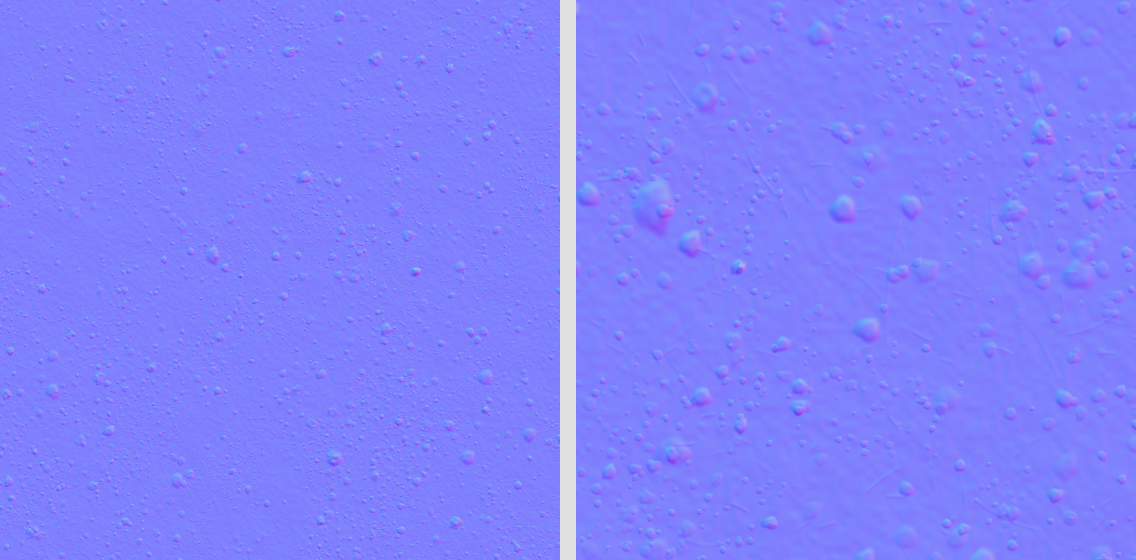
Left, the full canvas; right, a detail of the centre.
Write a WebGL 1 fragment shader that draws this texture map.

```glsl
precision highp float;
// Tangent-space normal map of bare ground: domed pebbles, clumped grit, thin fibres
// and fine soil grain. Every layer returns a surface slope; the slopes are summed
// and the resulting unit normal is encoded as a colour.
uniform vec2 u_resolution;

const float TAU = 6.2831853;

float hash(vec2 p) {
  vec3 q = fract(vec3(p.xyx) * 0.1031);
  q += dot(q, q.yzx + 33.33);
  return fract((q.x + q.y) * q.z);
}

vec2 hash2(vec2 p) {
  return vec2(hash(p + 17.3), hash(p + 91.7));
}

float noise(vec2 p) {
  vec2 i = floor(p), f = fract(p);
  f = f * f * (3.0 - 2.0 * f);
  float low = mix(hash(i), hash(i + vec2(1.0, 0.0)), f.x);
  float high = mix(hash(i + vec2(0.0, 1.0)), hash(i + 1.0), f.x);
  return mix(low, high, f.y);
}

vec2 rotate(vec2 p, float a) {
  float c = cos(a), s = sin(a);
  return vec2(c * p.x - s * p.y, s * p.x + c * p.y);
}

// Outward slope of noise relief at the given frequency
vec2 noiseSlope(vec2 p, float freq) {
  vec2 e = vec2(0.3, 0.0);
  vec2 q = p * freq;
  return vec2(noise(q - e.xy) - noise(q + e.xy), noise(q - e.yx) - noise(q + e.yx));
}

// One dome at the origin: flat-topped, slightly oval, with a lumpy outline
vec2 domeSlope(vec2 q, float radius, float stretch, float turn, float phase) {
  vec2 oval = rotate(q, turn) * vec2(stretch, 1.0 / stretch) / radius;
  float a = atan(oval.y, oval.x + 1e-5);
  float d = length(oval) * (1.0 + 0.09 * sin(3.0 * a + phase) + 0.05 * sin(5.0 * a - phase));
  float profile = d * mix(0.4, 1.0, smoothstep(0.2, 0.8, d)) * (1.0 - smoothstep(0.65, 1.2, d));
  return profile * q / (length(q) + 1e-4);
}

// Scattered domes; sizes is the radius range in cells, clump 0..1 gathers them
vec2 stones(vec2 p, float cells, float share, vec2 sizes, float steep, float clump, float rough) {
  vec2 g = p * cells, base = floor(g), slope = vec2(0.0);
  for (int y = -1; y <= 1; y++) {
    for (int x = -1; x <= 1; x++) {
      vec2 id = base + vec2(float(x), float(y));
      vec2 seed = id + cells * 3.7;
      vec2 place = id / cells;
      float patches = smoothstep(0.45, 0.75, noise(place * 14.0 + cells));
      float density = share * mix(1.0, 2.8 * patches, clump) * mix(1.25, 0.75, place.y);
      if (hash(seed) > density) continue;
      vec2 r = hash2(seed + 5.1), s = hash2(seed + 41.9);
      vec2 q = g - id - hash2(seed + 23.0);
      float radius = mix(sizes.x, sizes.y, r.x * sqrt(r.x));
      vec2 dome = domeSlope(q, radius, mix(0.82, 1.18, r.y), s.x * TAU, s.y * TAU);
      float inside = 1.0 - smoothstep(0.7, 1.0, length(q) / radius);
      vec2 crust = noiseSlope(p, 190.0) * inside * rough * s.x;
      slope += dome * steep * mix(0.25, 1.0, s.y) + crust;
    }
  }
  return slope;
}

// Scattered bent fibres; halfLength in cells, width in canvas units
vec2 fibres(vec2 p, float cells, float share, float halfLength, float width, float steep) {
  vec2 g = p * cells, base = floor(g), slope = vec2(0.0);
  for (int y = -1; y <= 1; y++) {
    for (int x = -1; x <= 1; x++) {
      vec2 id = base + vec2(float(x), float(y));
      vec2 seed = id + cells * 7.3;
      if (hash(seed) > share * mix(0.7, 1.3, id.y / cells)) continue;
      vec2 r = hash2(seed + 3.3);
      float turn = r.x * TAU, reach = halfLength * mix(0.3, 1.0, r.y);
      vec2 q = rotate(g - id - hash2(seed + 11.0), turn);
      q.y += (hash(seed + 29.0) - 0.5) * 0.3 * q.x * q.x / reach;
      float across = q.y / (cells * width);
      float ends = 1.0 - smoothstep(0.7, 1.0, abs(q.x) / reach);
      float ridge = across * exp(-across * across) * ends;
      slope += rotate(vec2(0.0, ridge), -turn) * steep * mix(0.25, 1.0, hash(seed + 53.0));
    }
  }
  return slope;
}

void main() {
  vec2 p = gl_FragCoord.xy / min(u_resolution.x, u_resolution.y);

  // Soil grain and soft undulation
  vec2 slope = noiseSlope(p, 240.0) * 0.095 + noiseSlope(p + 4.0, 110.0) * 0.06;
  slope += noiseSlope(p + 9.0, 24.0) * 0.03;

  // Pebbles, from large to grit
  slope += stones(p, 14.0, 0.24, vec2(0.12, 0.2), 0.58, 0.0, 0.45);
  slope += stones(p, 32.0, 0.34, vec2(0.14, 0.26), 0.62, 0.35, 0.12);
  slope += stones(p, 66.0, 0.37, vec2(0.18, 0.32), 0.55, 0.6, 0.0);
  slope += stones(p, 135.0, 0.2, vec2(0.2, 0.36), 0.5, 0.95, 0.0);

  // Tiny shreds, short fibres and a few long straws
  slope += fibres(p, 52.0, 0.45, 0.45, 0.0011, 0.28);
  slope += fibres(p, 24.0, 0.6, 0.6, 0.0011, 0.28);
  slope += fibres(p, 6.0, 0.3, 0.7, 0.0012, 0.3);

  // Sideways slopes are gentler than vertical ones
  vec3 normal = normalize(vec3(slope * vec2(0.82, 1.0), 1.0));
  gl_FragColor = vec4(normal * 0.5 + vec3(0.498, 0.502, 0.492), 1.0);
}
```
